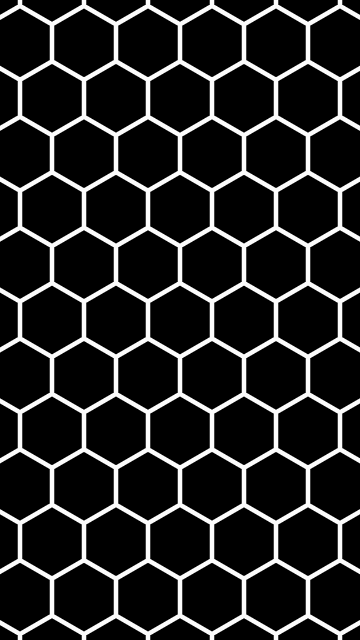
Give the GLSL for this pattern, as a WebGL 1 fragment shader.

```glsl
precision highp float;

// Honeycomb of regular, point-up hexagons: black cells parted by white lines.
// Two offset rectangular lattices give the nearest cell centre, and a
// hexagonal distance from it gives the distance to the cell wall.

uniform vec2 u_resolution;

const float CELLS_ACROSS = 5.625;
const float LINE_WIDTH = 0.0705; // in cell widths
const vec2 LATTICE = vec2(1.0, 1.7320508);
const vec3 CELL_COLOR = vec3(0.0);
const vec3 LINE_COLOR = vec3(0.99);

// Offset of p from the nearest point of a rectangular lattice.
vec2 latticeOffset(vec2 p, vec2 period) {
  return mod(p + 0.5 * period, period) - 0.5 * period;
}

// Offset of p from the centre of the hexagon holding it.
vec2 hexOffset(vec2 p, vec2 period) {
  vec2 a = latticeOffset(p, period);
  vec2 b = latticeOffset(p - 0.5 * period, period);
  return dot(a, a) < dot(b, b) ? a : b;
}

// Distance from a point inside a hexagon of unit width to its wall.
float wallDistance(vec2 offset) {
  vec2 q = abs(offset);
  return 0.5 - max(q.x, dot(q, 0.5 * LATTICE));
}

// Coverage of a line centred on the wall, smoothed over one pixel.
float lineCoverage(float wall, float width, float pixel) {
  return clamp((0.5 * width - wall) / pixel + 0.5, 0.0, 1.0);
}

void main() {
  // Cell widths, with one cell centred on the canvas.
  float pixel = CELLS_ACROSS / u_resolution.x;
  vec2 p = (gl_FragCoord.xy - 0.5 * u_resolution) * pixel;

  float wall = wallDistance(hexOffset(p, LATTICE));
  float line = lineCoverage(wall, LINE_WIDTH, pixel);
  gl_FragColor = vec4(mix(CELL_COLOR, LINE_COLOR, line), 1.0);
}
```
